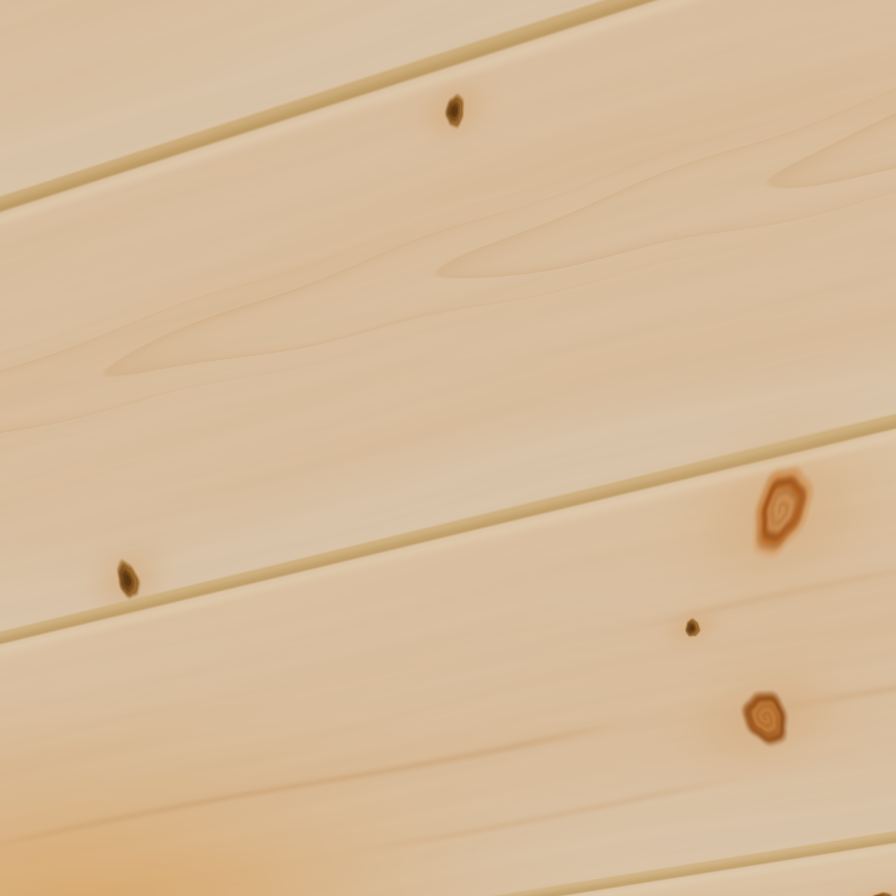
A WebGL 2 fragment shader for this texture:

```glsl
#version 300 es
precision highp float;
// Pale pine boards in slight perspective, with tan grooves, faint arched grain and knots.
uniform vec2 u_resolution;
out vec4 outColor;

// Board coordinate: whole numbers lie on the grooves, which fan out to the right.
float boardCoord(vec2 p) {
  float a = 0.051;
  float b = 0.331 + 0.082 * p.x;
  float c = -0.094 + 0.16 * p.x - p.y;
  return (sqrt(b * b - 4.0 * a * c) - b) / (2.0 * a);
}

// Layered sines stretched along the boards, about -1 to 1.
float fibre(vec2 g) {
  float sum = 0.0, amp = 0.5;
  for (int i = 0; i < 5; i++) {
    sum += amp * sin(g.y + 1.7 * sin(g.x + float(i) * 2.1));
    g = g * vec2(1.6, 1.9) + vec2(1.3, 4.7);
    amp *= 0.6;
  }
  return sum;
}

// Nested arches that point left, sharp outside and soft inside.
float archGrain(float x, float n) {
  float dn = n - 1.57 + 0.006 * sin(x * 23.0);
  float phase = fract((x - 50.0 * dn * dn) / 0.37 - 0.3);
  float line = smoothstep(0.0, 0.03, phase) * exp(-7.0 * phase);
  return line * (1.0 - smoothstep(0.05, 0.15, abs(dn)));
}

// Thin streak along a board, fading at both ends.
float streak(float x, float n, float at, float from, float to) {
  float d = (n - at - 0.008 * sin(x * 9.0)) / 0.011;
  return exp(-d * d) * smoothstep(from, from + 0.2, x) * (1.0 - smoothstep(to - 0.15, to, x));
}

vec3 addKnot(vec3 color, vec2 p, vec4 knot, float tilt) {
  vec2 v = p - knot.xy;
  vec2 q = vec2(v.x * cos(tilt) - v.y * sin(tilt), v.x * sin(tilt) + v.y * cos(tilt)) / knot.zw;
  float angle = atan(q.y, q.x);
  float d = length(q) * (1.0 + 0.06 * sin(angle * 3.0 + knot.x * 40.0) + 0.03 * sin(angle * 7.0));
  float large = smoothstep(0.012, 0.02, knot.z);
  float open = smoothstep(0.04, 0.05, knot.w);

  // Warm stain around the knot, drawn out along the grain.
  vec2 s = vec2(v.x, v.y - 0.2 * v.x) / (knot.zw * vec2(3.0, 1.5));
  color = mix(color, vec3(0.83, 0.64, 0.43), 0.45 * exp(-dot(s, s)));

  // Small knots are dark; large ones have a rim, and the open one a pale heart.
  vec3 small = mix(vec3(0.36, 0.21, 0.06), vec3(0.61, 0.41, 0.17), smoothstep(0.1, 0.9, d + 0.3 * q.x));
  vec3 solid = mix(vec3(0.73, 0.46, 0.21), vec3(0.59, 0.32, 0.10), smoothstep(0.45, 0.85, d));
  vec3 ringed = mix(vec3(0.77, 0.53, 0.30), vec3(0.80, 0.55, 0.30), smoothstep(0.6, 1.0, d));
  ringed = mix(ringed, vec3(0.66, 0.36, 0.12), exp(-pow((d - 0.64) / 0.15, 2.0)));
  vec3 body = mix(small, mix(solid, ringed, open), large);
  body *= 1.0 + 0.04 * sin(d * 22.0 + angle);
  return mix(color, body, 1.0 - smoothstep(0.75, 1.15, d));
}

void main() {
  vec2 p = gl_FragCoord.xy / u_resolution;
  float n = boardCoord(p);
  float across = fract(n);
  float board = floor(n);

  // Wood tone: warm centre, paler sapwood at the lower edge of each board.
  float tone = fibre(vec2(p.x * 2.6 + board * 3.0, n * 13.0));
  vec3 color = mix(vec3(0.85, 0.75, 0.63), vec3(0.84, 0.72, 0.58), 0.3 + 0.35 * tone);
  float sapwood = 1.0 - smoothstep(0.08, 0.28, across + 0.02 * sin(p.x * 8.0));
  color = mix(color, vec3(0.85, 0.77, 0.67), 0.75 * sapwood);
  color = mix(color, vec3(0.86, 0.77, 0.65), 0.5 * smoothstep(0.75, 0.95, across) * step(n, 1.0));
  color += 0.004 * fibre(vec2(p.x * 7.0, n * 75.0));

  // Amber glow in the lower left corner.
  vec2 glow = (p - vec2(0.1, -0.04)) / vec2(0.34, 0.15);
  color = mix(color, vec3(0.85, 0.64, 0.38), 0.75 * exp(-dot(glow, glow)));

  // Grain figure.
  color = mix(color, vec3(0.81, 0.66, 0.49), 0.55 * archGrain(p.x, n));
  float streaks = streak(p.x, n, 0.43, -0.1, 0.72)
                + 0.6 * streak(p.x, n, 0.22, 0.35, 0.85)
                + 0.6 * streak(p.x, n, 0.38, 0.8, 1.3)
                + 0.5 * streak(p.x, n, 0.66, 0.64, 1.1);
  color = mix(color, vec3(0.79, 0.62, 0.43), 0.45 * streaks);

  // Knots as centre and radii, with the lean of each.
  vec4 knots[6] = vec4[6](
    vec4(0.508, 0.876, 0.010, 0.018), vec4(0.143, 0.353, 0.011, 0.021),
    vec4(0.872, 0.431, 0.028, 0.051), vec4(0.773, 0.299, 0.008, 0.010),
    vec4(0.855, 0.199, 0.023, 0.030), vec4(0.985, -0.004, 0.012, 0.008));
  float tilts[6] = float[6](0.1, -0.3, 0.35, 0.0, -0.4, 0.0);
  for (int i = 0; i < 6; i++) color = addKnot(color, p, knots[i], tilts[i]);

  // Grooves with a shaded lower side and a light bevel beneath.
  float d = n - round(n);
  float soft = max(fwidth(n), 0.004);
  float bevel = exp(-pow((d + 0.032) / 0.013, 2.0));
  color = mix(color, vec3(0.88, 0.80, 0.69), 0.6 * bevel);
  vec3 grooveColor = mix(vec3(0.75, 0.62, 0.41), vec3(0.81, 0.69, 0.50), smoothstep(-0.014, 0.012, d));
  grooveColor += 0.02 * (1.0 - round(n)) * vec3(0.5, 0.7, 1.0);
  color = mix(color, grooveColor, 1.0 - smoothstep(0.016 - soft, 0.016 + soft, abs(d)));

  outColor = vec4(clamp(color, 0.0, 1.0), 1.0);
}
```
